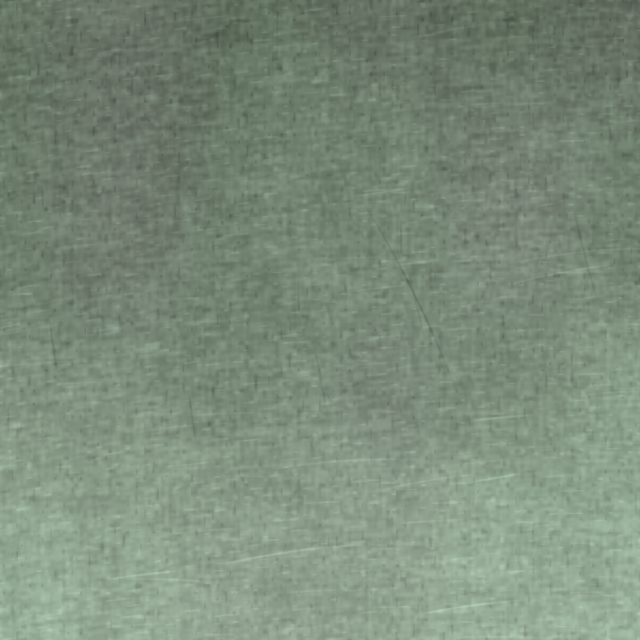
Give the GLSL for this texture, as a WebGL 1 fragment shader.

```glsl
precision highp float;
// Worn grey-green metal sheet, dim at the top and brighter towards the bottom.
// Stretched value noise gives the brushed grain and mottling; hashed, gently
// bent strokes give the pale scratches and a few steep dark ones.
uniform vec2 u_resolution;

#define SHADE_COLOR vec3(0.395, 0.447, 0.388)
#define LIGHT_COLOR vec3(0.630, 0.715, 0.632)
#define GRAIN 0.23
#define SPECKS 0.20
#define MOTTLE 0.22
#define LONG_COUNT 15
#define FINE_COUNT 80
#define DARK_COUNT 5
#define LONG_STRENGTH 0.36
#define FINE_STRENGTH 0.19
#define DARK_STRENGTH 0.24
#define LINE_WIDTH 0.0019

float hash(vec2 p) {
  vec3 q = fract(p.xyx * 0.1031);
  q += dot(q, q.yzx + 33.33);
  return fract((q.x + q.y) * q.z);
}

vec4 hash4(float i, float seed) {
  return vec4(hash(vec2(i, seed)), hash(vec2(i, seed + 17.0)),
              hash(vec2(i, seed + 37.0)), hash(vec2(i, seed + 59.0)));
}

float noise(vec2 p) {
  vec2 cell = floor(p);
  vec2 f = fract(p);
  f = f * f * (3.0 - 2.0 * f);
  float low = mix(hash(cell), hash(cell + vec2(1.0, 0.0)), f.x);
  float high = mix(hash(cell + vec2(0.0, 1.0)), hash(cell + 1.0), f.x);
  return mix(low, high, f.y);
}

// Signed noise with separate horizontal and vertical frequencies
float fiber(vec2 p, float fx, float fy, float seed) {
  return noise(p * vec2(fx, fy) + seed) - 0.5;
}

// Tapered stroke, bent along its length
float scratch(vec2 p, vec2 center, float angle, float halfLength, float bend, float width) {
  float c = cos(angle);
  float s = sin(angle);
  vec2 d = p - center;
  vec2 q = vec2(c * d.x + s * d.y, c * d.y - s * d.x);
  q.y -= bend * q.x * q.x;
  float w = max(width, 0.7 / u_resolution.y);
  float taper = 1.0 - smoothstep(0.35 * halfLength, halfLength, abs(q.x));
  return taper * exp(-q.y * q.y / (w * w));
}

// Pale strokes climb on the left and level out to the right
float paleAngle(vec2 center, float jitter) {
  return mix(0.05, 0.24, center.y * (1.0 - 0.7 * center.x)) + 0.2 * (jitter - 0.5);
}

float paleScratches(vec2 p) {
  float sum = 0.0;
  for (int i = 0; i < LONG_COUNT; i++) {
    vec4 h = hash4(float(i), 3.0);
    float level = (float(i) + h.y) / float(LONG_COUNT);
    vec2 center = vec2(h.x, 0.04 + 0.68 * pow(level, 1.25));
    float reach = mix(0.05, 0.17, h.z * h.z);
    float strength = LONG_STRENGTH * mix(0.45, 1.0, h.w) * (1.0 - 0.4 * center.y);
    sum += strength * scratch(p, center, paleAngle(center, h.w), reach, -0.5 * h.z, LINE_WIDTH);
  }
  for (int i = 0; i < FINE_COUNT; i++) {
    vec4 h = hash4(float(i), 101.0);
    vec2 center = vec2(h.x, pow(h.y, 1.35));
    float reach = mix(0.015, 0.085, h.z * h.z);
    float strength = FINE_STRENGTH * mix(0.35, 1.0, h.w);
    sum += strength * scratch(p, center, paleAngle(center, fract(h.w * 7.0)), reach, -0.4, LINE_WIDTH);
  }
  return sum;
}

float darkScratches(vec2 p) {
  // One long diagonal scar, then short steep nicks
  float sum = 1.15 * scratch(p, vec2(0.645, 0.545), -1.11, 0.19, -0.3, LINE_WIDTH);
  for (int i = 0; i < DARK_COUNT; i++) {
    vec4 h = hash4(float(i), 211.0);
    vec2 center = vec2((float(i) + h.x) / float(DARK_COUNT), mix(0.35, 0.9, h.y));
    float angle = -1.57 + 0.25 * h.z;
    sum += mix(0.4, 1.0, h.w) * scratch(p, center, angle, mix(0.03, 0.08, h.z), 0.2, LINE_WIDTH);
  }
  return DARK_STRENGTH * sum;
}

void main() {
  vec2 p = gl_FragCoord.xy / u_resolution;
  float depth = 1.0 - p.y;

  // Broad light: vertical falloff, brighter lower corners
  float tone = 0.01 + 0.47 * depth + 0.34 * depth * depth;
  tone += depth * (0.35 * (p.x - 0.35) * (p.x - 0.35) + 0.06 * (p.x - 0.5));
  tone += MOTTLE * (fiber(p, 4.0, 5.0, 11.0) + 0.6 * fiber(p, 13.0, 3.0, 27.0)
                  + 0.5 * fiber(p, 14.0, 28.0, 43.0));

  // Crossed brushing and fine grain
  vec2 swept = p + vec2(0.0, 0.06 * p.x * p.x - 0.13 * p.x);
  tone += GRAIN * (fiber(swept, 55.0, 175.0, 61.0) + 0.8 * fiber(p, 180.0, 65.0, 83.0)
                 + 0.9 * fiber(p, 135.0, 140.0, 97.0) + 0.35 * fiber(p, 150.0, 9.0, 131.0)
                 + 0.5 * fiber(swept, 12.0, 120.0, 151.0));

  // Small pale flecks and dark pits
  tone += SPECKS * smoothstep(0.74, 0.98, noise(swept * vec2(65.0, 170.0) + 173.0));
  tone -= SPECKS * smoothstep(0.74, 0.98, noise(p * vec2(150.0, 95.0) + 197.0));

  // Scratches, broken up along their length
  float wear = 0.55 + 0.75 * noise(p * vec2(45.0, 30.0) + 223.0);
  tone += wear * (paleScratches(p) - darkScratches(p));

  vec3 color = mix(SHADE_COLOR, LIGHT_COLOR, tone);
  color += vec3(0.018, -0.006, 0.016) * fiber(p, 5.0, 3.0, 241.0);
  gl_FragColor = vec4(clamp(color, 0.0, 1.0), 1.0);
}
```
